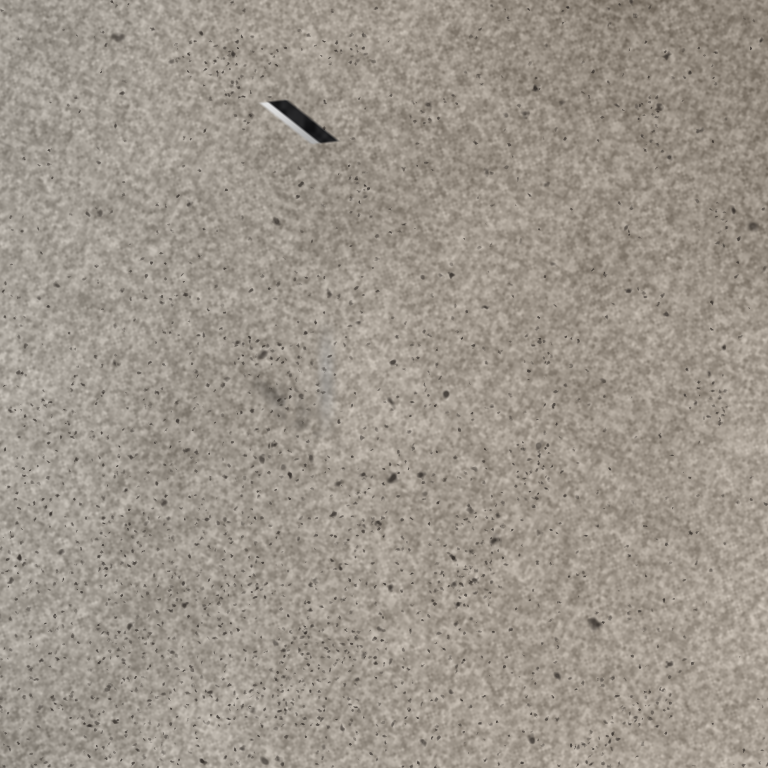
A three.js fragment shader for this texture:

```glsl
#define WARM_GREY vec3(0.642, 0.606, 0.562)
#define COOL_GREY vec3(0.640, 0.617, 0.583)
#define PIT_COLOR vec3(0.17, 0.15, 0.135)
#define STREAK_COLOR vec3(0.58, 0.60, 0.62)
#define GRAIN_SCALE 170.0
#define GRAIN_CONTRAST 0.27
#define TONE_CONTRAST 0.13
#define BAR_CORNER vec2(0.338, 0.866)
#define BAR_LENGTH 0.086
#define BAR_WIDTH 0.025

varying vec2 vUv;

float hash(vec2 p) {
  return fract(sin(dot(p, vec2(127.1, 311.7))) * 43758.5453);
}

float noise(vec2 p) {
  vec2 i = floor(p);
  vec2 f = fract(p);
  f = f * f * (3.0 - 2.0 * f);
  return mix(mix(hash(i), hash(i + vec2(1.0, 0.0)), f.x),
             mix(hash(i + vec2(0.0, 1.0)), hash(i + vec2(1.0)), f.x), f.y);
}

vec2 turn(vec2 p, float angle) {
  float c = cos(angle);
  float s = sin(angle);
  return vec2(c * p.x + s * p.y, c * p.y - s * p.x);
}

float fbm(vec2 p) {
  float sum = 0.0;
  float weight = 0.5;
  for (int i = 0; i < 4; i++) {
    sum += weight * noise(p);
    p = turn(p, 0.6) * 2.03 + 17.3;
    weight *= 0.5;
  }
  return sum / 0.9375;
}

// Pits are common at the lower left and gather in small clumps
float pitDensity(vec2 p) {
  float lowerLeft = 1.0 - smoothstep(0.1, 0.6, length((p - vec2(0.25, 0.2)) * vec2(0.8, 1.0)));
  float clump = smoothstep(0.78, 0.9, noise(p * 13.0 + 4.0));
  return 0.18 + 0.8 * lowerLeft + 1.2 * clump;
}

// Scattered, ragged, slightly stretched spots; radius is in cells
float pits(vec2 uv, float scale, float chance, float radius) {
  vec2 p = uv * scale;
  vec2 home = floor(p);
  float ragged = (noise(p * 1.2 / radius) - 0.5) * radius * 1.1;
  float mark = 0.0;
  for (int y = -1; y <= 1; y++) {
    for (int x = -1; x <= 1; x++) {
      vec2 cell = home + vec2(float(x), float(y));
      vec2 seed = cell + scale;
      vec2 center = cell + 0.1 + 0.8 * vec2(hash(seed + 3.1), hash(seed + 7.7));
      float present = step(hash(seed), chance * pitDensity(cell / scale));
      float size = radius * mix(0.6, 1.15, hash(seed + 11.3));
      vec2 q = turn(p - center, 6.2832 * hash(seed + 19.9));
      q.y *= 1.0 + 0.9 * hash(seed + 23.5);
      float spot = 1.0 - smoothstep(size * 0.1, size * 1.45, length(q) + ragged);
      mark = max(mark, present * spot * mix(0.4, 1.0, hash(seed + 29.1)));
    }
  }
  return mark;
}

float band(float x, float low, float high, float soft) {
  return smoothstep(low - soft, low + soft, x) * (1.0 - smoothstep(high - soft, high + soft, x));
}

// Worn concrete with broad tone changes and fine grain
vec3 concrete(vec2 uv) {
  float cool = 1.0 - smoothstep(-0.1, 0.8, uv.x + 0.3 * (fbm(uv * 3.0) - 0.5));
  vec3 color = mix(WARM_GREY, COOL_GREY, cool);
  color += TONE_CONTRAST * (fbm(uv * 4.0 + 9.0) - 0.5);
  color += 0.06 * (fbm(uv * 22.0 + 41.0) - 0.5);
  color -= 0.075 * smoothstep(0.65, 1.3, uv.x * 0.6 + uv.y * 0.7);
  float grain = 0.6 * noise(turn(uv, 0.5) * GRAIN_SCALE)
              + 0.45 * noise(turn(uv, 1.1) * GRAIN_SCALE * 1.7 + 31.0)
              + 0.2 * noise(turn(uv, 0.2) * GRAIN_SCALE * 0.5 + 57.0) - 0.625;
  return color + GRAIN_CONTRAST * grain;
}

// Faint pale blue streak and a dark diagonal scuff
vec3 addStains(vec3 color, vec2 uv) {
  float streak = band(uv.x, 0.416, 0.434, 0.008) * band(uv.y, 0.46, 0.56, 0.04);
  color = mix(color, STREAK_COLOR, 0.3 * streak);
  vec2 q = turn(uv - vec2(0.375, 0.47), -0.72) * vec2(18.0, 70.0);
  float scuff = exp(-dot(q, q)) * smoothstep(0.2, 0.75, noise(uv * 90.0));
  return color * (1.0 - 0.3 * scuff);
}

// Small slanted bar: bright front face, black side and shadow
vec3 addBar(vec3 color, vec2 uv) {
  vec2 q = uv - BAR_CORNER;
  float across = dot(q, vec2(0.62, 0.78));
  float along = dot(q, vec2(0.78, -0.62)) - across;
  float body = band(along, 0.0, BAR_LENGTH, 0.003) * band(across, 0.0, BAR_WIDTH, 0.0025);
  float face = 1.0 - smoothstep(0.006, 0.010, across);
  vec3 faceColor = mix(vec3(0.88), vec3(0.68), smoothstep(0.0, BAR_LENGTH, along));
  vec3 sideColor = vec3(0.06, 0.06, 0.065) + 0.1 * noise(uv * 130.0);
  return mix(color, mix(sideColor, faceColor, face), body);
}

void main() {
  vec3 color = addStains(concrete(vUv), vUv);
  float fine = 0.75 * pits(vUv, 115.0, 0.3, 0.31);
  float medium = 0.9 * pits(vUv, 48.0, 0.1, 0.21);
  float large = pits(vUv, 15.0, 0.08, 0.12);
  color = mix(color, PIT_COLOR, max(fine, max(medium, large)));
  gl_FragColor = vec4(addBar(color, vUv), 1.0);
}
```
